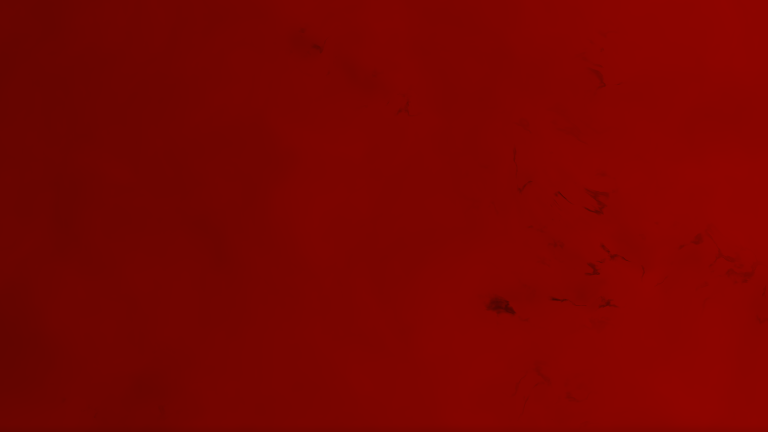
Give the GLSL for this texture, as a WebGL 1 fragment shader.

```glsl
precision highp float;
// Deep red polished stone: a left-to-right glow with soft, cloudy mottling,
// crossed by a few broken dark veins. The clouds are layered value noise and
// the veins are warped noise contours, kept to soft streak-shaped zones.

uniform vec2 u_resolution;

const vec3 SHADOW_RED = vec3(0.37, 0.018, 0.0);
const vec3 BRIGHT_RED = vec3(0.57, 0.021, 0.0);
const vec3 VEIN_COLOR = vec3(0.14, 0.014, 0.006);

float hash(vec2 p) {
  vec3 q = fract(vec3(p.xyx) * 0.1031);
  q += dot(q, q.yzx + 33.33);
  return fract((q.x + q.y) * q.z);
}

float valueNoise(vec2 p) {
  vec2 cell = floor(p);
  vec2 f = fract(p);
  f = f * f * f * (f * (f * 6.0 - 15.0) + 10.0);
  float low = mix(hash(cell), hash(cell + vec2(1.0, 0.0)), f.x);
  float high = mix(hash(cell + vec2(0.0, 1.0)), hash(cell + 1.0), f.x);
  return mix(low, high, f.y);
}

// Layered noise centred on zero; each octave is turned to hide the grid.
float fbm(vec2 p) {
  float sum = 0.0;
  float amplitude = 0.5;
  for (int i = 0; i < 5; i++) {
    sum += amplitude * (valueNoise(p) - 0.5);
    p = mat2(1.6, 1.2, -1.2, 1.6) * p + 17.3;
    amplitude *= 0.5;
  }
  return sum;
}

// Soft zone around the segment from a to b, fading out over the radius.
float streak(vec2 p, vec2 a, vec2 b, float radius) {
  vec2 along = b - a;
  float t = clamp(dot(p - a, along) / dot(along, along), 0.0, 1.0);
  float d = length(p - a - along * t) / radius;
  return exp(-d * d);
}

// Thin line where the noise crosses zero.
float contour(vec2 p, float width) {
  return 1.0 - smoothstep(0.0, width, abs(fbm(p)));
}

// Where veins may appear, each zone with its own strength.
float veinZones(vec2 p) {
  float zones = 0.6 * streak(p, vec2(1.27, 0.56), vec2(1.41, 0.42), 0.11);
  zones += 0.75 * streak(p, vec2(1.16, 0.29), vec2(1.38, 0.32), 0.035);
  zones += 0.5 * streak(p, vec2(0.69, 0.90), vec2(0.93, 0.75), 0.03);
  zones += 0.5 * streak(p, vec2(1.41, 0.88), vec2(1.44, 0.80), 0.04);
  zones += 0.3 * streak(p, vec2(1.59, 0.42), vec2(1.75, 0.30), 0.06);
  zones += 0.3 * streak(p, vec2(1.24, 0.10), vec2(1.32, 0.05), 0.05);
  zones += 0.25 * streak(p, vec2(0.20, 0.06), vec2(0.36, 0.10), 0.06);
  return min(zones, 1.0);
}

// Brightness of the stone from 0 to 1: the glow plus clouds of two sizes.
float stoneTone(vec2 p, float across, vec2 warp) {
  float glow = 0.07 + 0.5 * smoothstep(-0.1, 0.55, across);
  glow += 0.27 * smoothstep(0.5, 0.95, across);
  float broad = fbm(p * 2.6 + warp * 0.8 + 4.7);
  float fine = fbm(p * vec2(6.5, 5.0) + warp * 2.0 + 31.0);
  return glow + 0.3 * broad + 0.2 * fine;
}

void main() {
  vec2 uv = gl_FragCoord.xy / u_resolution;
  vec2 p = gl_FragCoord.xy / u_resolution.y;
  vec2 warp = vec2(fbm(p * 3.0 + 8.1), fbm(p * 3.0 + 52.6));

  float tone = stoneTone(p, uv.x, warp);
  vec3 color = mix(SHADOW_RED, BRIGHT_RED, clamp(tone, 0.0, 0.95));

  // Broken veins: a sharp thread inside a faint smoky halo.
  float zones = veinZones(p + warp * 0.06);
  float breaks = smoothstep(-0.06, 0.2, fbm(p * 24.0 + 71.0));
  float thread = contour(p * vec2(11.0, 14.0) + warp * 3.0, 0.06);
  float halo = smoothstep(-0.15, 0.3, fbm(p * 11.0 + warp * 2.0 + 23.0));
  float vein = zones * (0.8 * thread * breaks + 0.18 * halo);
  color = mix(color, VEIN_COLOR, clamp(vein, 0.0, 0.8));

  // Slight darkening along the bottom rim.
  color *= mix(0.94, 1.0, smoothstep(0.0, 0.02, p.y));

  gl_FragColor = vec4(color, 1.0);
}
```
